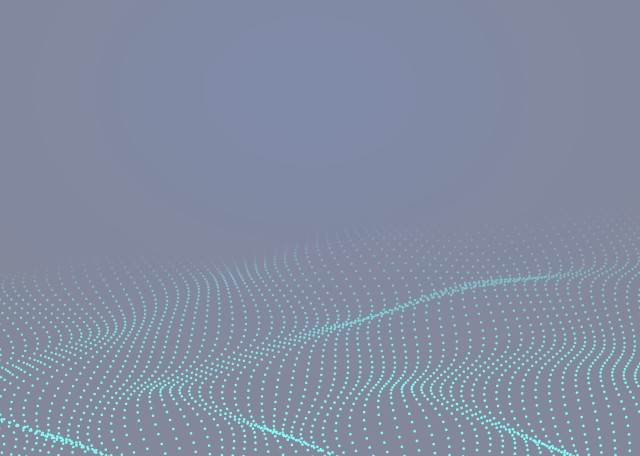
This background is drawn by a WebGL 1 fragment shader. Its source:

```glsl
precision highp float;

uniform vec2 u_resolution;

#define ROWS 70
#define COLUMN_GAP 0.0235
#define FIELD_DEPTH 0.72
#define DOT_RADIUS 0.0029
#define MAX_SHIFT 0.085
#define GLOW_CENTER vec2(0.68, 0.20)
#define GLOW_COLOR vec3(0.502, 0.546, 0.664)
#define EDGE_COLOR vec3(0.514, 0.530, 0.602)
#define DOT_COLOR vec3(0.50, 1.0, 0.98)

const float PI = 3.14159;
const float TAU = 6.28318;
const float MIDDLE = 0.7;

// Coordinates run right and down, in canvas heights.
float rowDepth(float t) {
    return FIELD_DEPTH * t * (0.78 + 0.22 * t);
}

float columnGap(float t) {
    return COLUMN_GAP * (0.93 + 0.25 * t);
}

float restHeight(float x, float t) {
    return 0.585 - 0.12 * x + rowDepth(t);
}

// A shared sway and two crossing swells displace each grid point.
vec2 placeDot(float column, float t) {
    float x = MIDDLE + column * columnGap(t);
    vec2 home = vec2(x, restHeight(x, t));

    // Sway: bends whole strands into long curves, longer to the right.
    float halfWave = 0.12 + 0.16 * clamp(home.x, -0.1, 1.6);
    float sway = 0.048 * cos(PI * (home.y - 0.885) / halfWave + PI);

    // Front swell: folds only close to the bottom.
    float nearPhase = TAU * (home.y / 0.27 - home.x / 0.54 + 0.16);
    float nearSize = smoothstep(0.80, 0.97, home.y);
    vec2 nearSwell = mix(vec2(-0.008, 0.006), vec2(-0.020, 0.029), nearSize);

    // Back swell: strongest along the curved ridge on the right.
    float bend = 1.28 - home.x;
    float curve = 0.42 * bend * bend / (1.0 + 0.4 * bend * bend);
    float ridgePhase = TAU * ((home.y - 0.595 - curve) / 0.2 + 0.5);
    vec2 fromRidge = (home - vec2(1.0, 0.63)) / vec2(0.36, 0.12);
    float ridgeSize = exp(-dot(fromRidge, fromRidge));
    vec2 ridgeSwell = mix(vec2(0.014, 0.008), vec2(0.040, 0.034), ridgeSize);

    return home + vec2(sway, 0.0) + nearSwell * sin(nearPhase) + ridgeSwell * sin(ridgePhase);
}

// Strongest dot covering the point, searched row by row.
float dotField(vec2 point, float pixel) {
    float light = 0.0;
    for (int row = 0; row < ROWS; row++) {
        float t = float(row) / float(ROWS - 1);
        if (abs(restHeight(point.x, t) - point.y) > MAX_SHIFT) continue;

        // Solve for the column that lands on this x.
        float gap = columnGap(t);
        float column = (point.x - MIDDLE) / gap;
        for (int step = 0; step < 5; step++) {
            column -= 0.8 * (placeDot(column, t).x - point.x) / gap;
        }
        column = floor(column + 0.5);

        float radius = DOT_RADIUS * mix(0.8, 1.05, t);
        float rowFade = smoothstep(0.0, 0.16, t);
        for (int side = -1; side <= 1; side++) {
            vec2 center = placeDot(column + float(side), t);
            float cover = clamp((radius - distance(point, center)) / pixel + 0.5, 0.0, 1.0);
            float fade = rowFade * smoothstep(0.34, 0.92, center.y);
            light = max(light, cover * fade);
        }
    }
    return light;
}

void main() {
    float pixel = 1.0 / u_resolution.y;
    vec2 point = gl_FragCoord.xy * pixel;
    point.y = 1.0 - point.y;

    // Soft elliptical glow in the upper middle.
    float spread = length((point - GLOW_CENTER) * vec2(0.70, 1.0));
    vec3 color = mix(GLOW_COLOR, EDGE_COLOR, clamp(spread / 0.68, 0.0, 1.0));

    color = mix(color, DOT_COLOR, dotField(point, pixel));
    gl_FragColor = vec4(color, 1.0);
}
```
